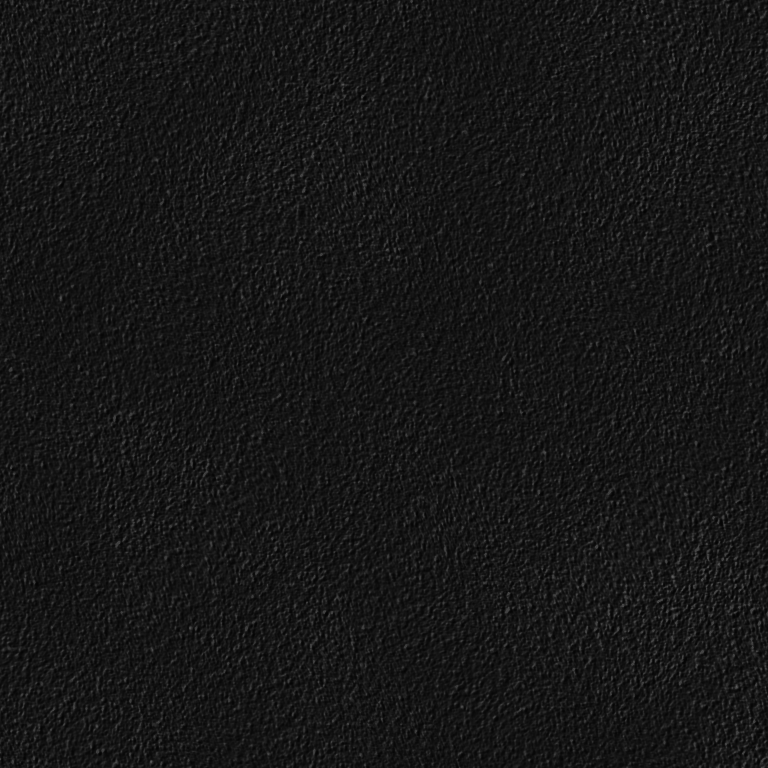
Reproduce this texture procedurally as a WebGL 2 fragment shader.

```glsl
#version 300 es
precision highp float;
// Dark, finely grained plaster wall in raking light, with faint scratches and flecks.

uniform vec2 u_resolution;
out vec4 fragColor;

vec3 hash3(vec2 cell) {
    vec3 q = fract(cell.xyx * vec3(0.1031, 0.1030, 0.0973));
    q += dot(q, q.yxz + 33.33);
    return fract((q.xxy + q.yzz) * q.zyx);
}

mat2 rotation(float angle) {
    float c = cos(angle), s = sin(angle);
    return mat2(c, -s, s, c);
}

// Cellular noise: smooth domes of random height, one per cell
float bumps(vec2 p) {
    vec2 cell = floor(p);
    float height = 0.0;
    for (int y = -1; y <= 1; y++) {
        for (int x = -1; x <= 1; x++) {
            vec2 id = cell + vec2(x, y);
            vec3 rnd = hash3(id);
            vec2 d = p - id - rnd.xy;
            float dome = max(0.0, 1.0 - dot(d, d));
            height += rnd.z * dome * dome;
        }
    }
    return height;
}

// Fine grain, slightly drawn out along a steep, wandering direction
float grainHeight(vec2 p) {
    p += 0.005 * sin(p.yx * vec2(19.0, 23.0) + 2.0 * sin(p * 11.0));
    vec2 q = rotation(0.4) * p;
    return bumps(q * vec2(265.0, 205.0))
         + 0.75 * bumps(q * vec2(135.0, 80.0) + 37.0)
         + 0.4 * bumps(p * 390.0 + 71.0);
}

// Short steep grooves, lit on one side and shaded on the other
float scratches(vec2 p) {
    vec2 grid = p * 6.0;
    vec2 cell = floor(grid);
    float relief = 0.0;
    for (int y = -1; y <= 1; y++) {
        for (int x = -1; x <= 1; x++) {
            vec2 id = cell + vec2(x, y);
            vec3 rnd = hash3(id + 113.0);
            vec3 shape = hash3(id + 251.0);
            vec2 d = rotation((shape.x - 0.5) * 0.9) * (grid - id - rnd.xy) / 6.0;
            float across = (d.x + 3.0 * d.y * d.y * (shape.y - 0.5)) / 0.002;
            float taper = 1.0 - smoothstep(0.3, 1.0, abs(d.y) / mix(0.014, 0.036, shape.z));
            relief += step(0.62, rnd.z) * taper * across * exp(-across * across);
        }
    }
    return relief;
}

// Sparse, small pale chips
float flecks(vec2 p) {
    vec2 grid = p * 42.0;
    vec2 id = floor(grid);
    vec3 rnd = hash3(id + 431.0);
    vec2 d = rotation(0.5) * (grid - id - mix(vec2(0.2), vec2(0.8), rnd.xy));
    return step(0.94, rnd.z) * (1.0 - smoothstep(0.03, 0.13, length(d * vec2(1.0, 0.65))));
}

void main() {
    vec2 p = gl_FragCoord.xy / min(u_resolution.x, u_resolution.y);

    // Broad patches vary the roughness and the tone
    float patches = bumps(p * 5.0 + 9.0) + 0.5 * bumps(p * 14.0 + 21.0) - 0.78;
    float roughness = clamp(1.0 + 0.25 * patches, 0.75, 1.3);

    // Relief as the slope of the grain towards the light
    vec2 toLight = 0.0012 * vec2(-0.8, 0.6);
    float relief = grainHeight(p - toLight) - grainHeight(p + toLight);
    relief = 1.05 * roughness * relief + 0.9 * scratches(p);

    float tone = (0.081 + 0.008 * patches) * exp(clamp(relief, -1.6, 1.1));
    tone += 0.1 * flecks(p);
    fragColor = vec4(vec3(tone), 1.0);
}
```
